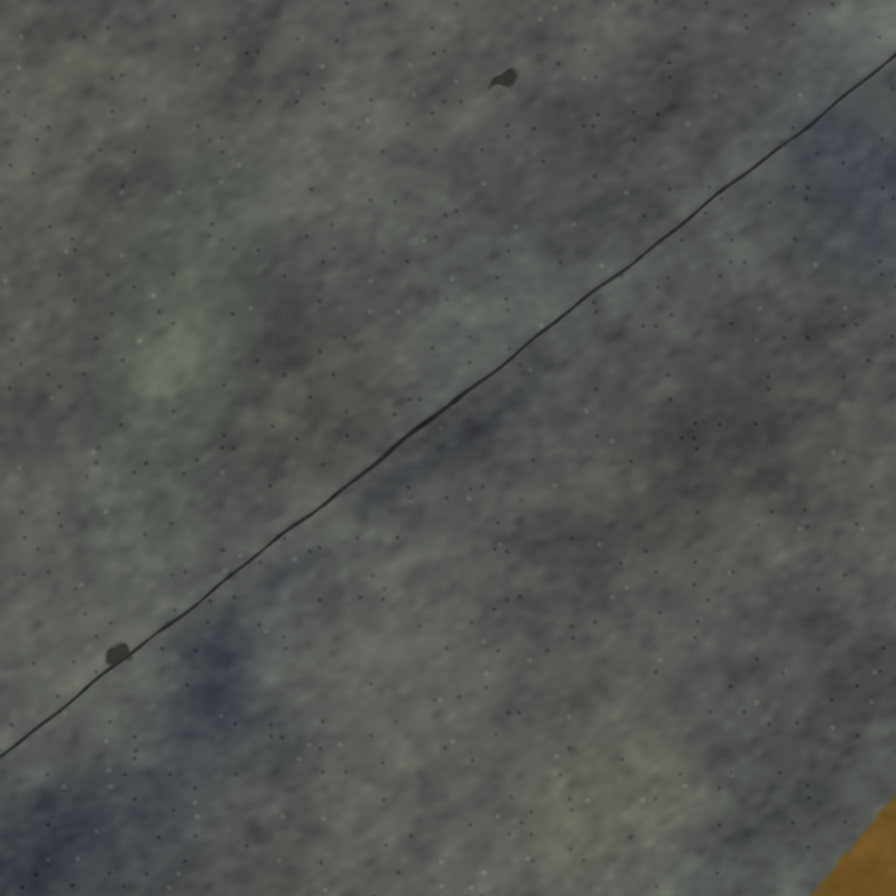
Write a three.js fragment shader that draws this texture.

```glsl
// Worn grey concrete with a long diagonal joint, a chipped pit and an ochre corner.
// Octaves of cellular bumps mottle the slab, layered sines drift its tint,
// and soft ellipses lay down the large cool, brown and pale stains.
varying vec2 vUv;

const vec3 DARK_GREY = vec3(0.258, 0.266, 0.264);
const vec3 PALE_GREY = vec3(0.402, 0.418, 0.385);
const vec3 JOINT_COLOUR = vec3(0.135, 0.135, 0.125);
const vec3 PIT_COLOUR = vec3(0.18, 0.175, 0.165);
const vec3 OCHRE = vec3(0.42, 0.325, 0.145);
const vec3 COOL_TINT = vec3(-0.016, -0.008, 0.022);
const vec3 WARM_TINT = vec3(0.014, 0.003, -0.014);
const vec3 GREEN_TINT = vec3(-0.008, 0.008, -0.004);
const vec2 JOINT_START = vec2(0.0, 0.156);
const vec2 JOINT_NORMAL = vec2(-0.6155, 0.788);
const vec2 PIT_CENTRE = vec2(0.562, 0.91);
const vec2 CHIP_CENTRE = vec2(0.134, 0.271);
const vec2 CORNER_START = vec2(0.905, 0.0);
const vec2 CORNER_NORMAL = vec2(0.771, -0.637);
const float GRAIN_ANGLE = 0.5;
const float GRAIN_STRETCH = 0.7;
const float MOTTLE_FREQUENCY = 4.5;
const float MOTTLE_CONTRAST = 0.25;
const int OCTAVES = 5;

vec3 hash3(vec2 p) {
  vec3 q = vec3(dot(p, vec2(127.1, 311.7)), dot(p, vec2(269.5, 183.3)), dot(p, vec2(419.2, 371.9)));
  return fract(sin(q) * 43758.55);
}

vec2 rotate(vec2 p, float angle) {
  float c = cos(angle), s = sin(angle);
  return vec2(c * p.x + s * p.y, c * p.y - s * p.x);
}

// Smooth cellular noise: one light or dark bump per jittered cell.
float bumps(vec2 p) {
  vec2 cell = floor(p);
  float sum = 0.0;
  for (int y = -1; y <= 1; y++) {
    for (int x = -1; x <= 1; x++) {
      vec2 id = cell + vec2(float(x), float(y));
      vec3 rnd = hash3(id);
      vec2 d = p - id - rnd.xy;
      float k = max(0.0, 1.0 - dot(d, d));
      sum += (2.0 * rnd.z - 1.0) * k * k * k;
    }
  }
  return sum;
}

float mottle(vec2 p) {
  vec2 q = rotate(p, GRAIN_ANGLE) * vec2(GRAIN_STRETCH, 1.0) * MOTTLE_FREQUENCY;
  float sum = 0.0, amplitude = MOTTLE_CONTRAST;
  for (int i = 0; i < OCTAVES; i++) {
    sum += amplitude * bumps(q + 17.3 * float(i));
    q = rotate(q, 0.12) * 2.2;
    amplitude *= 0.93;
  }
  return sum;
}

// Sparse round dots; share is the fraction of cells holding one.
float specks(vec2 p, float frequency, float share) {
  vec2 q = p * frequency;
  vec3 rnd = hash3(floor(q) + 51.0);
  float d = length(fract(q) - 0.3 - 0.4 * rnd.xy);
  return step(rnd.z, share) * (1.0 - smoothstep(0.06, 0.28, d));
}

float stain(vec2 p, vec2 centre, vec2 size, float angle) {
  vec2 d = rotate(p - centre, angle) / size;
  return exp(-dot(d, d));
}

void main() {
  vec2 p = vUv;
  vec2 warp = vec2(bumps(p * 9.0 + 3.0), bumps(p * 9.0 + 40.0));
  vec2 w = p + 0.04 * warp;
  float rough = bumps(p * 75.0);

  // Large stains
  float cool = stain(w, vec2(0.26, 0.2), vec2(0.08, 0.13), -0.4)
             + stain(w, vec2(0.08, 0.06), vec2(0.16, 0.1), 0.6)
             + stain(w, vec2(0.94, 0.8), vec2(0.07, 0.11), 0.0);
  float brown = stain(w, vec2(0.34, 0.55), vec2(0.12, 0.1), 0.6)
              + 0.7 * stain(w, vec2(0.74, 0.48), vec2(0.2, 0.12), 0.5);
  float green = stain(w, vec2(0.2, 0.61), vec2(0.055, 0.2), -0.2);
  float cream = stain(w, vec2(0.67, 0.1), vec2(0.08, 0.12), -0.3)
              + 0.5 * stain(w, vec2(0.12, 0.92), vec2(0.2, 0.1), 0.0);

  // Joint coordinates, pale lip above and smudges below
  float wobble = 0.0012 * sin(p.x * 37.0) + 0.0007 * sin(p.x * 91.0 + 1.0);
  float across = dot(p - JOINT_START, JOINT_NORMAL) + wobble;
  float lip = smoothstep(0.001, 0.008, across) * (1.0 - smoothstep(0.012, 0.045, across));
  lip += 0.6 * exp(-pow((across + 0.006) / 0.004, 2.0)) * smoothstep(-0.2, 0.8, sin(p.x * 17.0 - 4.5));
  float smudge = exp(-pow((across + 0.036 + 0.008 * warp.x) / 0.014, 2.0));
  smudge *= smoothstep(0.18, 0.3, p.x) * (1.0 - smoothstep(0.57, 0.63, p.x));
  smudge *= smoothstep(-0.5, 0.4, bumps(p * 24.0));

  // Slab tone and tint
  float tone = 0.53 + mottle(p) + 0.2 * lip - 0.38 * smudge;
  tone += 0.3 * green + 0.22 * cream - 0.3 * cool - 0.2 * brown;
  tone += 0.35 * stain(w, PIT_CENTRE, vec2(0.045, 0.025), 0.5);
  tone += 0.4 * specks(p, 62.0, 0.035) - 0.42 * specks(p + 0.37, 72.0, 0.09);
  float drift = sin(6.0 * w.x + 3.0 * w.y) + sin(9.0 * w.y - 5.0 * w.x + 2.0);
  vec3 colour = mix(DARK_GREY, PALE_GREY, tone);
  colour += COOL_TINT * (cool + 0.5 * smudge + 0.35 * smoothstep(0.4, 1.0, p.x) * p.y);
  colour += WARM_TINT * (0.7 * brown + cream + 0.15 * drift) + GREEN_TINT * green;

  // Joint line, chip and pit
  float heavy = smoothstep(0.38, 0.45, p.x) * (1.0 - smoothstep(0.51, 0.53, p.x));
  float width = 0.0032 + 0.0012 * heavy + 0.0006 * rough;
  float line = 1.0 - smoothstep(0.0004, width, abs(across));
  colour = mix(colour, JOINT_COLOUR, line * (0.72 + 0.2 * heavy + 0.15 * rough));
  vec2 ragged = p + 0.006 * vec2(rough, bumps(p * 75.0 + 20.0));
  float pit = max(stain(ragged, PIT_CENTRE, vec2(0.02, 0.008), 0.45),
                  stain(ragged, CHIP_CENTRE, vec2(0.016, 0.011), 0.4));
  colour = mix(colour, PIT_COLOUR, 0.85 * smoothstep(0.25, 0.7, pit));

  // Ochre corner
  float corner = dot(p - CORNER_START, CORNER_NORMAL) + 0.002 * rough;
  vec3 paint = OCHRE * (1.0 + 0.25 * mottle(p + 5.0));
  colour = mix(colour, paint, smoothstep(-0.005, 0.006, corner));

  gl_FragColor = vec4(colour, 1.0);
}
```
